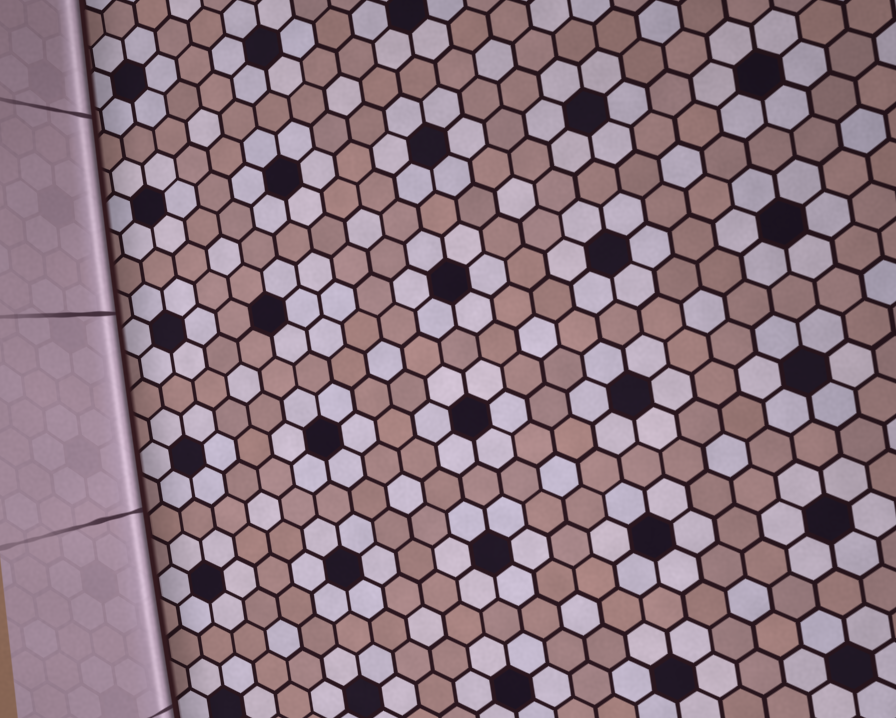
Reproduce this pattern procedurally as a Shadertoy shader.

```glsl
// Hexagonal floor tiles with black-centred white flowers on pink, beside a glazed curb.
// A perspective map leads to a unit hex grid, where a rectangular repeat of flowers
// picks each tile's colour; the curb is a curved band with fanned joints.

vec2 hash2(vec2 p) {
    p = vec2(dot(p, vec2(127.1, 311.7)), dot(p, vec2(269.5, 183.3)));
    return 2.0 * fract(sin(p) * 43758.55) - 1.0;
}

float gradientNoise(vec2 p) {
    vec2 i = floor(p), f = fract(p), w = f * f * (3.0 - 2.0 * f);
    float a = dot(hash2(i), f);
    float b = dot(hash2(i + vec2(1, 0)), f - vec2(1, 0));
    float c = dot(hash2(i + vec2(0, 1)), f - vec2(0, 1));
    float d = dot(hash2(i + 1.0), f - 1.0);
    return mix(mix(a, b, w.x), mix(c, d, w.x), w.y);
}

// Perspective: canvas position (y down) to floor position in tile widths
vec2 toFloor(vec2 p) {
    vec2 d = p - vec2(0.6254, 0.3925);
    float u = (4.586 * d.x - 0.712 * d.y) / (1.0 + 0.193 * d.x - 0.03 * d.y);
    float v = 5.293 * d.y + (0.199 - 0.223 * d.y) * u;
    return vec2(4.0 * u, 3.4641 * v);
}

vec2 nearestHexCentre(vec2 t) {
    vec2 s = vec2(1.0, 1.73205);
    vec2 a = round(t / s) * s;
    vec2 b = (floor(t / s) + 0.5) * s;
    return distance(t, a) < distance(t, b) ? a : b;
}

vec3 tileColour(vec2 centre) {
    vec2 rnd = hash2(round(centre * 4.0));
    // One flower is laid wrong: its centre and left petal trade places
    if (distance(centre, vec2(-4.5, 0.0)) < 0.6) centre.x = -9.0 - centre.x;

    vec2 period = vec2(4.0, 3.4641);
    float r = length(centre - period * round(centre / period));
    if (r < 0.5) return vec3(0.125, 0.09, 0.145) + 0.012 * rnd.x;
    bool white = r < 1.2 || r > 2.4;   // petals, or the lone tile between flowers
    vec3 col = white ? vec3(0.75, 0.70, 0.77) : vec3(0.625, 0.495, 0.495);
    col *= 1.0 + (white ? 0.025 : 0.05) * rnd.x;
    return col + vec3(0.012, 0.0, -0.012) * rnd.y;
}

vec3 floorColour(vec2 p) {
    vec2 t = toFloor(p);
    vec2 centre = nearestHexCentre(t);
    vec2 r = abs(t - centre - 0.012 * hash2(round(centre * 4.0) + 7.0));
    float inset = 0.5 - max(r.x, dot(r, vec2(0.5, 0.866)));
    inset -= 0.12 * max(length(r) - 0.48, 0.0);   // softened corners
    float soft = max(0.027, 10.0 / iResolution.y);
    float face = smoothstep(0.05 - soft, 0.05 + soft, inset);

    vec3 col = tileColour(centre) * (1.0 + 0.06 * gradientNoise(t * 1.7));
    return mix(vec3(0.16, 0.085, 0.115), col, face);
}

vec3 curbColour(vec2 p, float e) {
    float px = 1.0 / iResolution.y;
    vec3 col = mix(vec3(0.58, 0.48, 0.54), vec3(0.65, 0.55, 0.62), smoothstep(0.0, 0.7, p.y));
    // Faint reflection of the floor in the glaze
    col = mix(col, floorColour(vec2(p.x - 2.0 * e, p.y)), 0.07);
    col *= 1.0 + 0.06 * gradientNoise(p * 9.0);

    // Rounded lip with a thin glint
    float lip = smoothstep(-0.035 - 0.02 * p.y, -0.02, e);
    col = mix(col, vec3(0.69, 0.60, 0.69), 0.7 * lip);
    col += 0.16 * exp(-pow((e + 0.015) / 0.005, 2.0));
    col *= 1.0 - 0.45 * smoothstep(-0.009, 0.0, e);

    // Joints fan out across the curb and darken towards the lip
    float spacing = 0.2735 - 0.23 * e;
    float k = (p.y - 0.163 - 0.2 * e) / spacing;
    float gap = abs(k - round(k)) * spacing + 0.003 * gradientNoise(p * 40.0);
    float joint = 1.0 - smoothstep(0.001, 0.002 + 1.5 * px, gap);
    col = mix(col, vec3(0.20, 0.12, 0.17), joint * mix(0.3, 0.85, smoothstep(-0.16, -0.04, e)));

    // Sliver of tan ground beyond the outer side
    float outside = smoothstep(-px, px, 0.11 * (p.y - 0.775) - p.x);
    return mix(col, vec3(0.56, 0.42, 0.35), outside);
}

void mainImage(out vec4 fragColor, in vec2 fragCoord) {
    vec2 p = vec2(fragCoord.x, iResolution.y - fragCoord.y) / iResolution.y;
    float px = 1.0 / iResolution.y;
    float e = p.x - (0.11 + 0.105 * p.y + 0.028 * p.y * p.y);   // signed offset from curb lip

    // Floor, with a dark seam and soft shadow along the curb
    vec3 col = floorColour(p);
    col *= 0.78 + 0.22 * smoothstep(0.0, 0.07, e);
    col = mix(vec3(0.20, 0.10, 0.12), col, smoothstep(0.004, 0.011 + px, e));
    col = mix(curbColour(p, e), col, smoothstep(-px, px, e));

    // Uneven light: brightest low in the middle, dim at the top right
    vec2 d = p - vec2(0.62, 0.6);
    float light = 1.05 - 0.22 * dot(d, d);
    light -= 0.08 * smoothstep(0.5, 1.3, p.x + 0.5 - p.y);
    light += 0.03 * gradientNoise(p * 3.0) + 0.04 * gradientNoise(p * 170.0);
    fragColor = vec4(clamp(col * light, 0.0, 1.0), 1.0);
}
```
